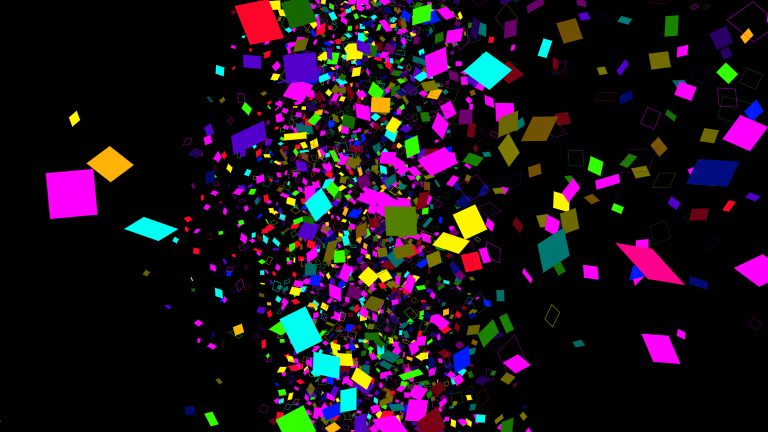
Give the GLSL for this background, as a Shadertoy shader.

```glsl
const int LAYERS = 10;
const float FINEST_CELL = 0.021;      // cell width of the farthest layer
const float CELL_GROWTH = 1.225;      // size ratio between layers
const float JITTER = 0.9;
const float OUTLINE_SHARE = 0.3;
const float OUTLINE_WIDTH = 0.0008;
const float COLUMN_X = 0.82;          // axis of the dense column
const float COLUMN_LEFT = 0.18;
const float COLUMN_RIGHT = 0.25;
const vec2 SPRAY_CENTER = vec2(0.53, 0.52);
const vec2 SPRAY_RADIUS = vec2(0.10, 0.24);
const vec3 BACKDROP = vec3(0.0, 0.0, 0.004);

const vec3 MAGENTA = vec3(1.0, 0.0, 1.0);
const vec3 VIOLET = vec3(0.33, 0.0, 0.8);
const vec3 BLUE = vec3(0.0, 0.1, 1.0);
const vec3 CYAN = vec3(0.0, 1.0, 0.95);
const vec3 GREEN = vec3(0.2, 1.0, 0.0);
const vec3 YELLOW = vec3(1.0, 0.96, 0.0);
const vec3 ORANGE = vec3(1.0, 0.7, 0.03);
const vec3 RED = vec3(1.0, 0.02, 0.16);
const vec3 PINK = vec3(1.0, 0.0, 0.55);
const vec3 OLIVE = vec3(0.33, 0.5, 0.0);
const vec3 NAVY = vec3(0.0, 0.05, 0.5);

vec4 hash4(vec3 p) {
    vec4 q = fract(p.xyzx * vec4(0.1031, 0.1030, 0.0973, 0.1099));
    q += dot(q, q.wzxy + 33.33);
    return fract((q.xxyz + q.yzzw) * q.zywx);
}

// Chance that a cell holds a piece; nearness runs from 0 (far) to 1.
float presence(vec2 p, float nearness) {
    float axis = COLUMN_X + 0.03 * (0.5 - p.y) + 0.015 * cos(p.y * 6.28);
    float dx = p.x - axis;
    float reach = dx < 0.0 ? COLUMN_LEFT : COLUMN_RIGHT * mix(0.85, 1.2, nearness);
    float column = exp(-pow(abs(dx) / reach, 3.0));
    float middle = smoothstep(0.3, 0.7, nearness);
    float tail = smoothstep(0.0, 0.3, dx) * mix(0.15, 1.0, smoothstep(0.0, 0.6, p.y));
    tail *= mix(1.0, 0.6, smoothstep(0.3, 0.9, dx));
    vec2 s = (p - SPRAY_CENTER) / SPRAY_RADIUS;
    float spray = exp(-dot(s, s)) * (1.0 - nearness);
    return column * mix(0.95, 0.25, nearness) + tail * middle * 0.32 + spray * 0.25;
}

vec3 pieceColor(float pick, float shade, float x) {
    vec3 c = MAGENTA;
    if (pick > 0.28) c = VIOLET;
    if (pick > 0.38) c = BLUE;
    if (pick > 0.46) c = CYAN;
    if (pick > 0.60) c = GREEN;
    if (pick > 0.71) c = YELLOW;
    if (pick > 0.85) c = ORANGE;
    if (pick > 0.89) c = RED;
    // Pieces on the right are more often in shade; magenta stays lit.
    float shaded = mix(0.15, 0.82, smoothstep(0.6, 1.15, x));
    if (pick <= 0.28) shaded *= 0.35;
    return shade < shaded ? c * mix(0.4, 0.55, shade) : c;
}

float cross2(vec2 a, vec2 b) { return a.x * b.y - a.y * b.x; }

// Signed distance to a parallelogram with half edges a and b.
float parallelogram(vec2 p, vec2 a, vec2 b) {
    float area = abs(cross2(a, b));
    return max((abs(cross2(p, b)) - area) / length(b),
               (abs(cross2(p, a)) - area) / length(a));
}

float coverage(float d) {
    float soft = 0.7 / iResolution.y;
    return smoothstep(soft, -soft, d);
}

void paintLayer(inout vec3 color, vec2 uv, float layer) {
    float nearness = layer / float(LAYERS - 1);
    float cell = FINEST_CELL * pow(CELL_GROWTH, layer);
    vec2 home = floor(uv / cell);
    for (int j = -1; j <= 1; j++)
    for (int i = -1; i <= 1; i++) {
        vec2 id = home + vec2(i, j);
        vec3 key = vec3(id + 57.0, layer * 17.0 + 5.0);
        vec4 place = hash4(key);
        vec2 center = (id + 0.5 + JITTER * (place.xy - 0.5)) * cell;
        if (place.z > presence(center, nearness)) continue;

        vec4 form = hash4(key + 131.0);
        vec4 look = hash4(key + 293.0);
        float size = cell * mix(0.18, 0.31, form.x);
        float angle = (form.z - 0.5) * 3.14159;
        vec2 along = size * vec2(cos(angle), sin(angle));
        vec2 side = vec2(-along.y, along.x) + along * (form.w - 0.5) * 1.1;
        float d = parallelogram(uv - center, along, side * mix(0.16, 1.0, sqrt(form.y)));

        // Some pieces are only faint wire frames.
        bool outline = look.z < OUTLINE_SHARE;
        if (outline) d = abs(d) - OUTLINE_WIDTH;
        float strength = outline ? mix(0.25, 0.55, look.w) : 1.0;
        color = mix(color, pieceColor(look.x, look.y, center.x), coverage(d) * strength);
    }
}

void panel(inout vec3 color, vec2 p, vec2 a, vec2 b, vec3 tint) {
    color = mix(color, tint, coverage(parallelogram(p, a, b)));
}

void mainImage(out vec4 fragColor, in vec2 fragCoord) {
    vec2 uv = fragCoord / iResolution.y;
    vec3 color = BACKDROP;
    // Scatter: far, fine pieces first.
    for (int k = 0; k < LAYERS; k++) paintLayer(color, uv, float(k));

    // Large foreground panels, left to right.
    panel(color, uv - vec2(0.166, 0.551), vec2(0.055, 0.005), vec2(0.005, -0.053), MAGENTA);
    panel(color, uv - vec2(0.255, 0.620), vec2(0.027, 0.020), vec2(0.028, -0.022), ORANGE);
    panel(color, uv - vec2(0.350, 0.470), vec2(0.040, -0.014), vec2(0.023, 0.014), CYAN);
    panel(color, uv - vec2(0.576, 0.681), vec2(0.038, 0.018), vec2(0.003, -0.022), VIOLET);
    panel(color, uv - vec2(0.600, 0.949), vec2(0.039, 0.008), vec2(0.018, -0.045), RED);
    panel(color, uv - vec2(0.685, 0.015), vec2(0.032, 0.017), vec2(0.015, -0.030), GREEN);
    panel(color, uv - vec2(0.697, 0.236), vec2(0.030, 0.015), vec2(0.020, -0.040), CYAN);
    panel(color, uv - vec2(0.928, 0.488), vec2(0.036, 0.000), vec2(0.002, -0.034), OLIVE);
    panel(color, uv - vec2(1.088, 0.486), vec2(0.026, 0.012), vec2(0.014, -0.029), YELLOW);
    panel(color, uv - vec2(1.505, 0.389), vec2(0.043, -0.007), vec2(0.038, -0.042), PINK);
    panel(color, uv - vec2(1.650, 0.600), vec2(0.048, -0.003), vec2(-0.014, -0.029), NAVY);
    panel(color, uv - vec2(1.725, 0.692), vec2(0.021, 0.028), vec2(0.032, -0.014), MAGENTA);
    fragColor = vec4(color, 1.0);
}
```
